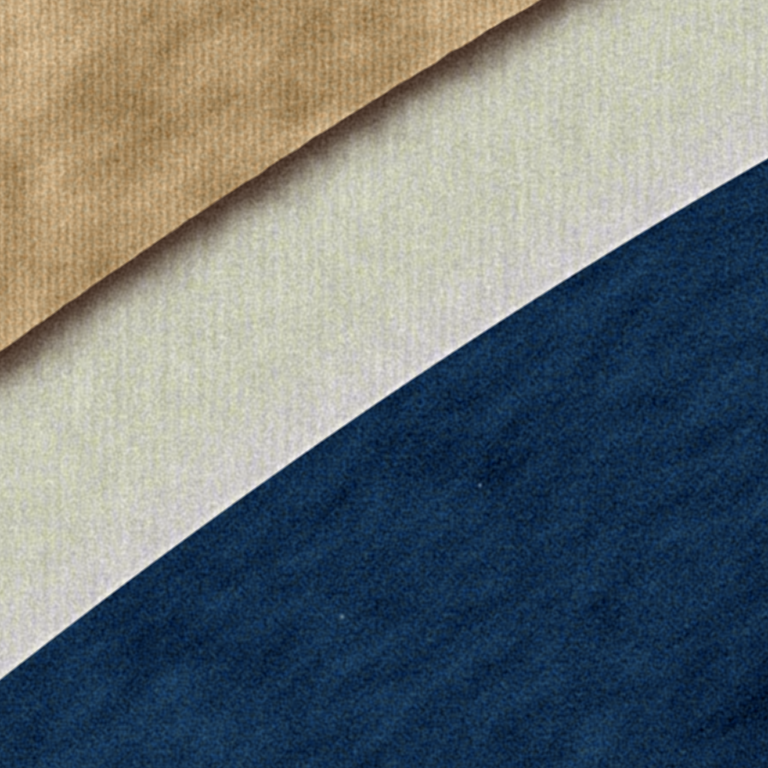
This texture is drawn by a WebGL 1 fragment shader. Its source:

```glsl
precision highp float;
// Layered cloth: tan ribbed fabric casting a shadow on pale linen, above dark blue twill.
uniform vec2 u_resolution;

vec2 hashGradient(vec2 cell) {
  vec2 h = vec2(dot(cell, vec2(127.1, 311.7)), dot(cell, vec2(269.5, 183.3)));
  return fract(sin(h) * 43758.5) * 2.0 - 1.0;
}

float gradientNoise(vec2 p) {
  vec2 i = floor(p), f = fract(p);
  vec2 w = f * f * f * (f * (f * 6.0 - 15.0) + 10.0);
  vec2 e = vec2(1.0, 0.0);
  float low = mix(dot(hashGradient(i), f), dot(hashGradient(i + e), f - e), w.x);
  float high = mix(dot(hashGradient(i + e.yx), f - e.yx),
                   dot(hashGradient(i + 1.0), f - 1.0), w.x);
  return mix(low, high, w.y);
}

float fbm(vec2 p) {
  float sum = 0.0, gain = 1.0;
  for (int i = 0; i < 4; i++) {
    sum += gain * gradientNoise(p);
    p = p * 2.03 + 17.3;
    gain *= 0.6;
  }
  return sum;
}

// Signed distance above a gently bowed hem; base is its height at the left.
float hemDistance(vec2 p, float base, float slope, float bow) {
  float height = base + slope * p.x + bow * p.x * p.x;
  float tilt = slope + 2.0 * bow * p.x;
  return (p.y - height) / sqrt(1.0 + tilt * tilt);
}

float blob(vec2 p, vec2 center, vec2 size) {
  vec2 q = (p - center) / size;
  return exp(-dot(q, q));
}

vec3 tanCloth(vec2 p, float hem, float grain) {
  vec2 along = vec2(0.8 * p.x + 0.6 * p.y, 0.8 * p.y - 0.6 * p.x);
  float folds = fbm(along * vec2(9.0, 15.0) + vec2(3.0, 8.0));
  float ribs = sin(p.x * 565.0 + 1.5 * gradientNoise(p * 30.0));
  float tone = 0.14 * folds + 0.035 * ribs + 0.13 * grain;
  tone -= 0.09 * blob(p, vec2(0.2, 0.86), vec2(0.07, 0.05));
  tone -= 0.07 * blob(p, vec2(0.38, 0.97), vec2(0.13, 0.05));
  tone -= 0.07 * blob(p, vec2(0.03, 0.74), vec2(0.06, 0.035));
  tone += 0.06 * blob(p, vec2(0.05, 0.9), vec2(0.05, 0.13));
  tone += 0.06 * smoothstep(0.55, 0.565, p.x);
  vec3 color = vec3(0.70, 0.59, 0.43) + tone * vec3(1.0, 1.03, 1.06);
  color += vec3(0.05, -0.01, -0.05) * gradientNoise(p * 130.0);
  return color + 0.05 * exp(-pow((hem - 0.003) / 0.0035, 2.0));
}

vec3 paleLinen(vec2 p, float hem, float tanHem, float grain) {
  float threads = gradientNoise(vec2(p.x * 95.0, p.y * 9.0));
  float ribs = sin(p.x * 400.0 + 3.0 * gradientNoise(p * 9.0));
  vec3 color = mix(vec3(0.80, 0.79, 0.78), vec3(0.785, 0.79, 0.72),
                   smoothstep(0.0, 0.13, hem));
  color += 0.04 * threads + 0.012 * ribs + 0.11 * grain + 0.035 * fbm(p * 22.0);
  color += vec3(0.01, 0.02, -0.09) * gradientNoise(p * vec2(110.0, 55.0));
  color += 0.09 * exp(-pow((hem - 0.003) / 0.004, 2.0));

  // Warm shadow beneath the tan hem, with a long soft tail.
  float depth = max(-tanHem, 0.0) * (1.0 + 0.12 * threads + 0.3 * fbm(p * 14.0));
  float shade = exp(-pow(depth / 0.037, 2.0));
  vec3 shadow = vec3(0.29, 0.21, 0.165) + 0.10 * grain;
  return mix(color, shadow, shade);
}

vec3 blueTwill(vec2 p, float hem, float grain) {
  vec2 along = vec2(0.80 * p.x + 0.60 * p.y, 0.80 * p.y - 0.60 * p.x);
  float folds = fbm(along * vec2(10.0, 26.0) + vec2(2.0, 5.0));
  float weave = sin((p.x + p.y) * 520.0) * 0.6 + sin((p.x - p.y * 0.6) * 410.0) * 0.4;
  float tone = 0.075 * folds + 0.014 * weave + 0.12 * grain;
  tone -= 0.035 * blob(p, vec2(0.62, 0.42), vec2(0.11, 0.05));
  tone -= 0.045 * blob(p, vec2(0.98, 0.08), vec2(0.11, 0.1));
  tone -= 0.025 * blob(p, vec2(0.27, 0.16), vec2(0.07, 0.04));
  tone += 0.03 * blob(p, vec2(0.2, 0.04), vec2(0.13, 0.06));
  tone -= 0.03 * exp(hem / 0.014);
  vec3 color = vec3(0.073, 0.182, 0.298) + tone * vec3(0.65, 1.0, 1.15);
  color += vec3(0.05, 0.02, -0.06) * gradientNoise(p * 110.0 + 40.0);

  // Pale lint flecks.
  for (int i = 0; i < 2; i++) {
    vec2 fleck = vec2(0.625, 0.368) - float(i) * vec2(0.18, 0.171);
    color += vec3(0.30, 0.30, 0.26) * blob(p, fleck, vec2(0.003));
  }
  return color;
}

void main() {
  vec2 p = gl_FragCoord.xy / u_resolution;
  float soft = max(0.0022, 1.0 / min(u_resolution.x, u_resolution.y));
  float grain = gradientNoise(p * 213.0) + 0.6 * gradientNoise(p * 117.0 + 9.0);

  float tanHem = hemDistance(p, 0.542, 0.721, -0.099);
  float blueHem = hemDistance(p, 0.1146, 0.787, -0.108);
  tanHem += 0.003 * gradientNoise(p * 40.0);

  vec3 color = blueTwill(p, min(blueHem, 0.0), grain);
  color = mix(color, paleLinen(p, blueHem, tanHem, grain),
              smoothstep(-soft, soft, blueHem));
  color = mix(color, tanCloth(p, tanHem, grain), smoothstep(-soft, soft, tanHem));
  gl_FragColor = vec4(clamp(color, 0.0, 1.0), 1.0);
}
```
